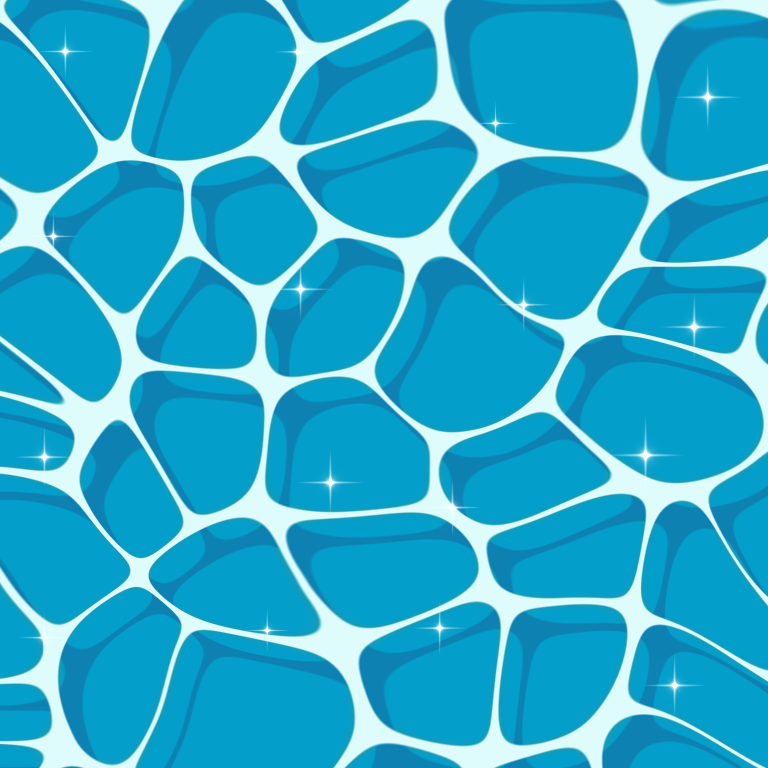
A WebGL 1 fragment shader for this texture:

```glsl
precision highp float;

// Sunlit pool water: a web of pale light over flat blue, with sparkles.
// The web is a warped Voronoi diagram whose cell corners are rounded by a
// smooth minimum of edge distances; a shifted copy of it forms the shadow.

uniform vec2 u_resolution;

const vec2 CELLS = vec2(5.0, 6.0);
const vec2 SHADOW_SHIFT = vec2(0.030, -0.034);
const float SPARKLE_GRID = 4.0;

const vec3 WATER = vec3(0.01, 0.62, 0.79);
const vec3 RIM = vec3(0.07, 0.61, 0.73);
const vec3 SHADOW = vec3(0.05, 0.51, 0.70);
const vec3 LIGHT = vec3(0.87, 0.99, 0.99);

float hash(vec2 p) {
  return fract(sin(dot(p, vec2(127.1, 311.7))) * 43758.5453);
}

vec2 hash2(vec2 p) {
  return vec2(hash(p), hash(p + 57.3));
}

float noise(vec2 p) {
  vec2 i = floor(p);
  vec2 f = fract(p);
  f = f * f * (3.0 - 2.0 * f);
  float low = mix(hash(i), hash(i + vec2(1.0, 0.0)), f.x);
  float high = mix(hash(i + vec2(0.0, 1.0)), hash(i + vec2(1.0, 1.0)), f.x);
  return mix(low, high, f.y);
}

// Bends the plane so that the straight cell edges become curves.
vec2 warp(vec2 p, float amount) {
  vec2 bend = vec2(noise(p * 0.9 + 3.7), noise(p * 0.9 + 31.2));
  return p + amount * (bend - 0.5);
}

vec2 site(vec2 cell) {
  return cell + 0.5 + 0.84 * (hash2(cell + 11.0) - 0.5);
}

// Smoothed distance to the nearest cell edge, in grid units.
float edgeDistance(vec2 p, float sharpness) {
  vec2 base = floor(p);
  vec2 homeCell = base;
  vec2 home = vec2(0.0);
  float nearest = 100.0;
  for (int y = -1; y <= 1; y++) {
    for (int x = -1; x <= 1; x++) {
      vec2 cell = base + vec2(float(x), float(y));
      vec2 toSite = site(cell) - p;
      float d = dot(toSite, toSite);
      if (d < nearest) {
        nearest = d;
        home = toSite;
        homeCell = cell;
      }
    }
  }
  float total = 0.0;
  for (int y = -2; y <= 2; y++) {
    for (int x = -2; x <= 2; x++) {
      if (x != 0 || y != 0) {
        vec2 toSite = site(homeCell + vec2(float(x), float(y))) - p;
        float d = dot(0.5 * (home + toSite), normalize(toSite - home));
        total += exp(-sharpness * d);
      }
    }
  }
  return -log(total) / sharpness;
}

// Distance to the border of the web: negative inside its strands.
float web(vec2 uv, float sharpness, float halfWidth) {
  vec2 p = uv * CELLS;
  float strand = halfWidth * (0.5 + noise(p * 1.3 + 8.0));
  return edgeDistance(warp(p, 0.6), sharpness) - strand;
}

float fill(float d, float softness) {
  return 1.0 - smoothstep(-softness, softness, d);
}

// One tapering ray along the x axis; q is in units of the ray length.
float ray(vec2 q) {
  float taper = max(1.0 - q.x, 0.0);
  return taper * exp(-q.y * q.y / (0.0012 * taper + 0.0002));
}

// Four-rayed star with a bright core, one per square of a loose grid.
float sparkle(vec2 uv) {
  vec2 p = uv * SPARKLE_GRID;
  vec2 cell = floor(p);
  vec2 center = mix(vec2(0.22), vec2(0.78), hash2(cell + 4.0));
  float size = mix(0.11, 0.21, hash(cell + 23.0));
  vec2 q = abs(fract(p) - center) / size;
  float r2 = dot(q, q);
  float rays = 0.75 * max(ray(q), ray(q.yx));
  float core = exp(-90.0 * r2) + 0.22 * exp(-18.0 * r2);
  return min(rays + core, 1.0);
}

void main() {
  vec2 uv = gl_FragCoord.xy / u_resolution.y;
  float softness = max(0.008, 4.5 / u_resolution.y);

  float lightEdge = web(uv, 12.5, 0.017);
  float shadowEdge = web(uv - SHADOW_SHIFT, 11.5, 0.019);

  vec3 color = mix(WATER, RIM, fill(lightEdge - 0.022, softness));
  color = mix(color, SHADOW, fill(shadowEdge, softness));
  color = mix(color, LIGHT, fill(lightEdge, softness));
  color = mix(color, vec3(0.96, 1.0, 1.0), sparkle(uv));
  gl_FragColor = vec4(color, 1.0);
}
```
